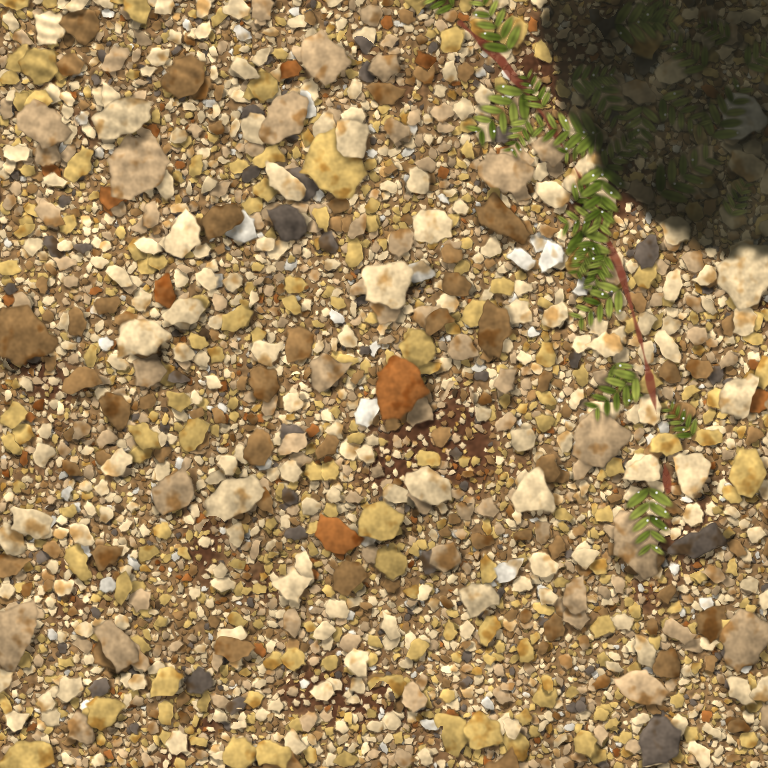
Give the GLSL for this texture, as a Shadertoy shader.

```glsl
const vec3 CREAM = vec3(0.94, 0.83, 0.64);
const vec3 TAN = vec3(0.77, 0.65, 0.49);
const vec3 OCHRE = vec3(0.81, 0.68, 0.40);
const vec3 BROWN = vec3(0.60, 0.46, 0.29);
const vec3 SLATE = vec3(0.42, 0.37, 0.32);
const vec3 RUST = vec3(0.62, 0.39, 0.20);
const vec3 CHALK = vec3(0.90, 0.86, 0.78);
const vec3 SOIL = vec3(0.58, 0.45, 0.30);
const vec3 WET_SOIL = vec3(0.38, 0.25, 0.17);
const vec3 LEAF_DARK = vec3(0.29, 0.36, 0.11);
const vec3 LEAF_LIGHT = vec3(0.66, 0.68, 0.32);
const vec3 STEM = vec3(0.52, 0.27, 0.20);
const vec3 SHADE = vec3(0.43, 0.43, 0.41);
const vec2 LIGHT = vec2(-0.45, 0.89);
const vec2 SHADE_CENTER = vec2(1.02, 0.97);
const float SHADE_RADIUS = 0.31;
const float FINEST_GRID = 110.0, GRID_RATIO = 1.65;
const float DENSITY = 0.95, DENSITY_RATIO = 0.73;
const float SOFT = 0.0018, TAU = 6.28319;

vec2 hash2(vec2 p) {
    vec3 q = fract(p.xyx * vec3(0.1031, 0.1030, 0.0973));
    q += dot(q, q.yzx + 33.33);
    return fract((q.xx + q.yz) * q.zy);
}
float gradientNoise(vec2 p) {
    vec2 i = floor(p), f = p - i, u = f * f * (3.0 - 2.0 * f), e = vec2(0, 1);
    float a = dot(hash2(i) - 0.5, f), b = dot(hash2(i + e.yx) - 0.5, f - e.yx);
    float c = dot(hash2(i + e.xy) - 0.5, f - e.xy), d = dot(hash2(i + 1.0) - 0.5, f - 1.0);
    return 2.0 * mix(mix(a, b, u.x), mix(c, d, u.x), u.y);
}
float fbm(vec2 p) {
    return gradientNoise(p) + 0.5 * gradientNoise(p * 2.1 + 7.0) + 0.25 * gradientNoise(p * 4.3 + 19.0);
}
mat2 rotation(float a) { return mat2(cos(a), -sin(a), sin(a), cos(a)); }
float cover(float d) { return smoothstep(SOFT, -SOFT, d); }

vec3 stoneColor(float h) {
    vec3 c = h < 0.35 ? CREAM : h < 0.57 ? TAN : h < 0.80 ? OCHRE : BROWN;
    return h > 0.982 ? RUST : h > 0.95 ? CHALK : h > 0.915 ? SLATE : c;
}
// Irregular polygon: distance, then slope of the nearest side
vec2 chippedStone(vec2 p, float r, vec2 seed) {
    vec2 s = vec2(-r, 0);
    for (float i = 0.0; i < 7.0; i++) {
        vec2 h = hash2(seed + i * 17.3);
        float a = (i + 0.7 * h.x) * TAU / 7.0;
        vec2 n = vec2(cos(a), sin(a));
        float d = dot(p, n) - r * mix(0.62, 1.0, h.y);
        float w = smoothstep(-0.12 * r, 0.12 * r, d - s.x);
        s = mix(s, vec2(d, dot(n, LIGHT)), w) + vec2(0.04 * r * w * (1.0 - w), 0);
    }
    return s;
}
void layStones(inout vec3 col, vec2 uv, float grid, float density, float seed) {
    vec2 p = uv * grid;
    vec2 warp = 0.17 * vec2(fbm(p * 1.7 + seed), fbm(p * 1.7 + 31.0));
    for (int n = 0; n < 9; n++) {
        vec2 id = floor(p) + vec2(n % 3 - 1, n / 3 - 1), key = id + seed * 61.7;
        vec2 pick = hash2(key), size = hash2(key + 5.1), tone = hash2(key + 9.7);
        vec2 q = p - id - 0.5 - 0.6 * (hash2(key + 3.3) - 0.5);
        float r = mix(0.38, 0.74, size.x);
        if (pick.x > density || length(q) > r * 1.5) continue;
        // Contact shadow
        vec2 stretch = vec2(1.0, mix(1.0, 1.8, size.y));
        mat2 turn = rotation(pick.y * TAU);
        float contact = length(turn * (q + warp + LIGHT * 0.12) * stretch) - r * 0.85;
        col *= 1.0 - 0.42 * smoothstep(0.12, -0.08, contact);
        vec2 s = chippedStone(turn * (q + warp) * stretch, r, key);
        if (s.x > SOFT * grid) continue;
        // Lit, grainy surface with dark rim and stains
        float light = 1.0 + 0.17 * dot(q, LIGHT) / r + 0.22 * (tone.y - 0.5);
        light += 0.08 * smoothstep(-0.3 * r, 0.0, s.x) * s.y - 0.20 * smoothstep(-0.1 * r, 0.02, s.x);
        light += 0.30 * fbm(uv * 55.0 + key) + 0.10 * gradientNoise(uv * 200.0);
        float stain = smoothstep(0.05, 0.45, fbm(uv * 32.0 + key));
        vec3 stone = stoneColor(tone.x) * light * mix(vec3(1), vec3(0.82, 0.72, 0.57), stain);
        col = mix(col, stone, cover(s.x / grid));
    }
}
// Paired leaflets along a midrib, with water drops
void layFrond(inout vec3 col, vec2 uv, vec2 base, float angle, float len) {
    vec2 q = rotation(angle) * (uv - base);
    if (length(q) > 1.6 * len) return;
    float gap = len / 4.5, k = clamp(round((q.x - 0.75 * abs(q.y)) / gap), 0.0, 4.0);
    float leaf = len * (0.44 - 0.05 * k);
    vec2 v = mat2(0.6, -0.8, 0.8, 0.6) * vec2(q.x - k * gap, abs(q.y)) / leaf;
    float d = (length(vec2(v.x - 0.5, v.y / 0.36)) - 0.5) * leaf * 0.4;
    float lit = hash2(vec2(k, sign(q.y)) + base * 91.0).x;
    vec3 green = mix(LEAF_DARK, LEAF_LIGHT, clamp(0.75 * lit + 0.5 * v.x - 0.1, 0.0, 1.0));
    green *= 0.85 + 0.15 * smoothstep(0.0, 0.1, abs(v.y)) + 0.3 * gradientNoise(uv * 90.0);
    vec2 cell = floor(uv * 85.0), h = hash2(cell);
    float drop = length(uv * 85.0 - cell - 0.3 - 0.4 * h) - 0.14;
    green = mix(green, vec3(0.95), step(0.84, h.x) * smoothstep(0.1, -0.1, drop));
    col = mix(col * (1.0 - 0.4 * smoothstep(0.005, -0.002, d)), green, cover(d));
}
vec2 runner(float t) {
    vec2 bend = vec2(0.82, 0.78);
    return mix(mix(vec2(0.60, 0.97), bend, t), mix(bend, vec2(0.87, 0.36), t), t);
}
void mainImage(out vec4 fragColor, in vec2 fragCoord) {
    vec2 uv = fragCoord / iResolution.y;
    // Gravel bed, finest grains first
    float damp = smoothstep(0.12, 0.45, fbm(uv * 6.0 + 2.0));
    vec3 col = mix(SOIL, WET_SOIL, damp) * (1.0 + 0.4 * gradientNoise(uv * 150.0));
    for (float i = 0.0; i < 5.0; i++)
        layStones(col, uv, FINEST_GRID / pow(GRID_RATIO, i),
                  DENSITY * pow(DENSITY_RATIO, i) * (1.0 - 0.4 * damp), i + 1.0);
    col *= 1.0 + 0.16 * fbm(uv * 5.0 + 40.0);
    // Shallow water ripples
    float ripple = sin(uv.y * 330.0 + uv.x * 90.0 + 9.0 * fbm(uv * 11.0));
    col *= 1.0 + 0.13 * ripple * smoothstep(0.45, 0.0, length(uv - vec2(0.1, 1.0)));
    // Red runner, then fronds in the shade and along the runner
    for (float i = 0.0; i < 16.0; i++) {
        vec2 a = uv - runner(i / 16.0), b = runner((i + 1.0) / 16.0) - runner(i / 16.0);
        float d = length(a - b * clamp(dot(a, b) / dot(b, b), 0.0, 1.0)) - 0.003;
        col = mix(col, STEM, 0.8 * cover(d + 0.012 * gradientNoise(uv * 25.0)));
    }
    for (float i = 0.0; i < 32.0; i++) {
        vec2 h = hash2(vec2(i, 4.0)), g = hash2(vec2(i, 8.0));
        bool shaded = i < 18.0;
        vec2 base = shaded ? vec2(0.73, 0.68) + h * vec2(0.25, 0.32) : runner((i - 18.0) / 13.0) + 0.08 * (h - 0.5);
        layFrond(col, uv, base, shaded ? g.x * TAU : mix(2.0, 5.8, g.x), mix(0.04, 0.085, g.y));
    }
    // Corner shade
    float edge = length(uv - SHADE_CENTER) - SHADE_RADIUS + 0.035 * fbm(uv * 14.0);
    vec3 murk = mix(col, vec3(0.42, 0.42, 0.36), 0.5) * SHADE * (1.0 + 0.6 * fbm(uv * 9.0));
    fragColor = vec4(clamp(mix(col, murk, smoothstep(0.008, -0.012, edge)), 0.0, 1.0), 1.0);
}
```
